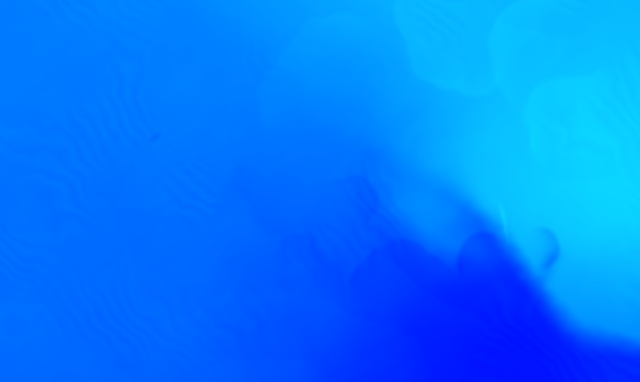
Write a WebGL 1 fragment shader that draws this background.

```glsl
precision highp float;
// Soft blue ink: a deep blue pool at the lower right under a cyan cloud.
// One brightness field is mixed across a bent diagonal front, shaped by
// rounded lobes and folds, roughened by noise, then turned into colour.
uniform vec2 u_resolution;

// Positions are in canvas heights, origin at the lower left.
const float ASPECT = 1.673;
const vec2 FRONT_NORMAL = vec2(0.785, 0.62);
const vec2 FRONT_ALONG = vec2(0.62, -0.785);
const vec2 FRONT_POINT = vec2(0.86, 0.957);
const float FRONT_SOFT = 0.30;
const float FRONT_SHARP = 0.038;
const vec2 POOL_CENTER = vec2(1.30, 0.12);
const float POOL_DEPTH = 0.24;
const float POOL_SPREAD = 0.20;
const vec2 BAND_CENTER = vec2(1.17, 0.455);
const vec2 BAND_SIZE = vec2(0.18, 0.085);
const float BAND_GAIN = 0.23;
const vec2 HEAD_CENTER = vec2(1.262, 0.315);
const float HEAD_RADIUS = 0.072;
const vec2 GLOW_CENTER = vec2(1.60, 0.53);
const float GLOW_GAIN = 0.11;
const vec2 FOLD_CENTER = vec2(1.41, 0.345);
const float WARP = 0.10;
const float SWIRL = 0.20;
const float GRAIN = 0.030;
const float RIPPLE = 0.012;
const float PLEAT = 0.022;

float hash(vec2 p) {
  vec3 q = fract(vec3(p.xyx) * 0.1031);
  q += dot(q, q.yzx + 33.33);
  return fract((q.x + q.y) * q.z);
}

float noise(vec2 p) {
  vec2 i = floor(p);
  vec2 f = fract(p);
  f = f * f * (3.0 - 2.0 * f);
  return mix(mix(hash(i), hash(i + vec2(1.0, 0.0)), f.x),
             mix(hash(i + vec2(0.0, 1.0)), hash(i + 1.0), f.x), f.y);
}

// Layered noise centred on zero.
float fbm(vec2 p) {
  float sum = 0.0;
  float gain = 0.5;
  for (int i = 0; i < 4; i++) {
    sum += gain * (noise(p) - 0.5);
    p = mat2(1.6, 1.2, -1.2, 1.6) * p + 7.3;
    gain *= 0.5;
  }
  return sum;
}

// Disc with a clear rim on the side of "facing" and a fade across its inside.
float lobe(vec2 p, vec2 center, float radius, vec2 facing) {
  vec2 q = p - center;
  float inside = radius - length(q);
  float side = smoothstep(-0.3, 0.6, dot(q, facing) / radius);
  return smoothstep(-0.008, 0.012, inside) * side * exp(-max(inside, 0.0) / (0.6 * radius));
}

// Soft stroke between two points.
float stroke(vec2 p, vec2 a, vec2 b, float width) {
  vec2 ab = b - a;
  float t = clamp(dot(p - a, ab) / dot(ab, ab), 0.0, 1.0);
  float d = length(p - a - ab * t) / width;
  return exp(-d * d) * smoothstep(0.0, 0.3, t) * smoothstep(1.0, 0.6, t);
}

// Blue side: a calm gradient, a paler band along the front, and the pool.
float shadeLevel(vec2 p) {
  float base = 0.41 + 0.075 * p.y + p.x * (0.16 * p.y - 0.09);
  vec2 q = p - POOL_CENTER;
  vec2 b = p - BAND_CENTER;
  vec2 r = vec2(dot(b, FRONT_ALONG), dot(b, FRONT_NORMAL)) / BAND_SIZE;
  return base - POOL_DEPTH * exp(-dot(q, q) / POOL_SPREAD) + BAND_GAIN * exp(-dot(r, r));
}

// Cyan side: brightest around the glow, dimmer toward the bottom.
float lightLevel(vec2 p) {
  vec2 q = p - GLOW_CENTER;
  return 0.55 + 0.17 * smoothstep(0.10, 0.48, p.y) + GLOW_GAIN * exp(-dot(q, q) / 0.07);
}

// Share of the cyan side across the diagonal front.
float frontMix(vec2 p) {
  float d = dot(p - FRONT_POINT, FRONT_NORMAL) + 0.01;
  d += 0.035 * exp(-pow((p.y - 0.6) / 0.12, 2.0));
  d -= 0.15 * smoothstep(1.45, 1.75, p.x) * smoothstep(0.35, 0.05, p.y);
  d = min(d, length(p - HEAD_CENTER) - HEAD_RADIUS);
  float width = mix(FRONT_SHARP, FRONT_SOFT, smoothstep(0.4, 0.9, p.y));
  return smoothstep(-width, width * 1.15, d);
}

void main() {
  vec2 p = gl_FragCoord.xy / u_resolution * vec2(ASPECT, 1.0);
  vec2 bend = WARP * vec2(fbm(p * 6.0), fbm(p * 6.0 + 19.0));
  vec2 w = p + SWIRL * vec2(fbm(p * 4.5 + 31.0), fbm(p * 4.5 + 53.0));
  vec2 n = p + 0.4 * bend;

  float level = mix(shadeLevel(w), lightLevel(p + bend), frontMix(p + 0.8 * bend));

  // Bright cloud lobes.
  level += 0.030 * lobe(w, vec2(0.85, 0.79), 0.155, vec2(-0.7, 0.7));
  level += 0.045 * lobe(w, vec2(1.185, 0.91), 0.18, vec2(-0.7, -0.7));
  level += 0.040 * lobe(w, vec2(1.41, 0.87), 0.155, vec2(-0.9, 0.4));
  level += 0.045 * lobe(w, vec2(1.48, 0.67), 0.115, vec2(-0.8, 0.6));
  // Dark lobes drifting off the pool.
  level -= 0.055 * lobe(w, vec2(0.92, 0.51), 0.09, vec2(0.8, 0.6));
  level -= 0.035 * lobe(w, vec2(0.80, 0.28), 0.11, vec2(0.3, 0.95));
  level -= 0.050 * lobe(w, vec2(1.065, 0.26), 0.14, vec2(-0.1, 1.0));
  level -= 0.025 * lobe(w, vec2(0.71, 0.48), 0.11, vec2(-0.9, -0.3));
  // Head of the pool, hooked fold and fine creases.
  level -= 0.11 * lobe(n, HEAD_CENTER, HEAD_RADIUS, vec2(-0.6, 0.8));
  level -= 0.15 * lobe(n, FOLD_CENTER, 0.06, vec2(0.95, 0.1));
  level -= 0.09 * stroke(n, vec2(1.475, 0.36), vec2(1.40, 0.22), 0.018);
  level += 0.07 * stroke(n, vec2(1.302, 0.475), vec2(1.335, 0.335), 0.006);
  level -= 0.05 * stroke(p, vec2(0.385, 0.625), vec2(0.425, 0.655), 0.007);

  // Pleats with one crisp side, then mottling, brushed grain and patchy ripples.
  float pleat = fract(3.0 * fbm(p * 2.5 + 11.0) + 2.5 * dot(w, FRONT_NORMAL));
  level += PLEAT * (pleat - smoothstep(0.9, 1.0, pleat) - 0.45) * noise(p * 4.0 + 5.0);
  level += 0.03 * fbm(p * 4.0 + 3.0);
  vec2 brush = vec2(dot(w, FRONT_NORMAL) * 22.0, dot(w, FRONT_ALONG) * 45.0);
  level += GRAIN * fbm(brush) * noise(p * 5.0 + 9.0);
  float patches = smoothstep(0.45, 0.85, noise(p * 6.0 + 21.0));
  level += RIPPLE * patches * sin(14.0 * fbm(p * 8.0 + 40.0) + 150.0 * dot(w, FRONT_NORMAL));

  float red = 0.04 * smoothstep(0.5, 0.85, level);
  gl_FragColor = vec4(red, clamp(level, 0.07, 0.87), 1.0, 1.0);
}
```
